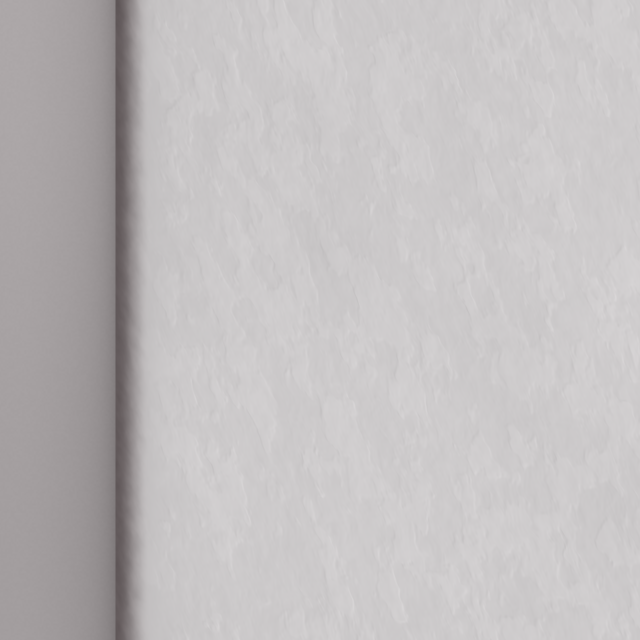
This texture is drawn by a Shadertoy shader. Its source:

```glsl
const float EDGE_X = 0.1805;

float hash(vec2 p) {
    vec3 q = fract(vec3(p.xyx) * 0.1031);
    q += dot(q, q.yzx + 33.33);
    return fract((q.x + q.y) * q.z);
}

float noise(vec2 p) {
    vec2 cell = floor(p);
    vec2 f = fract(p);
    f = f * f * (3.0 - 2.0 * f);
    float low = mix(hash(cell), hash(cell + vec2(1.0, 0.0)), f.x);
    float high = mix(hash(cell + vec2(0.0, 1.0)), hash(cell + 1.0), f.x);
    return mix(low, high, f.y);
}

// Layered noise, centred near zero
float fbm(vec2 p, int octaves) {
    float sum = 0.0;
    float weight = 0.5;
    for (int i = 0; i < octaves; i++) {
        sum += weight * (noise(p) - 0.5);
        p = mat2(1.9, 0.4, -0.4, 1.9) * p + 17.3;
        weight *= 0.55;
    }
    return sum;
}

// Soft tilted ellipse
float blob(vec2 p, vec2 center, vec2 radius, float tilt) {
    vec2 d = p - center;
    float c = cos(tilt);
    float s = sin(tilt);
    d = vec2(c * d.x + s * d.y, c * d.y - s * d.x) / radius;
    return exp(-dot(d, d));
}

// Coordinates stretched along steep strokes leaning to the lower right
vec2 strokeSpace(vec2 p, float lean) {
    return vec2(p.x + lean * p.y, p.y * 0.46 - p.x * 0.1) + 2.0;
}

// Height of the brushed plaster
float plasterHeight(vec2 p) {
    vec2 warp = 0.016 * vec2(fbm(p * 22.0 + 3.0, 3), fbm(p * 22.0 + 41.0, 3));
    vec2 q = strokeSpace(p + warp, 0.34);
    float ridges = fbm(q * 76.0, 3);
    float flakes = smoothstep(-0.05, 0.10, fbm(q * 36.0 + 9.0, 4));
    return ridges * 0.65 + flakes * 0.35;
}

// Broad pale and dull areas
float plasterPatches(vec2 p) {
    float pale = blob(p, vec2(0.49, 0.95), vec2(0.09, 0.06), -0.7)
        + blob(p, vec2(0.69, 0.60), vec2(0.10, 0.06), -0.6)
        + blob(p, vec2(0.57, 0.42), vec2(0.14, 0.08), -0.6)
        + blob(p, vec2(0.98, 0.56), vec2(0.10, 0.14), 0.0)
        + blob(p, vec2(0.45, 0.20), vec2(0.20, 0.16), -0.8);
    float dull = blob(p, vec2(0.30, 0.81), vec2(0.07, 0.08), 0.0)
        + blob(p, vec2(0.48, 0.81), vec2(0.08, 0.07), -0.5)
        + blob(p, vec2(0.49, 0.60), vec2(0.06, 0.11), 0.2)
        + blob(p, vec2(0.79, 0.49), vec2(0.07, 0.16), 0.4)
        + blob(p, vec2(0.92, 0.22), vec2(0.13, 0.16), 0.4);
    return pale - dull;
}

vec3 smoothPanel(vec2 p) {
    float inset = max(EDGE_X - p.x, 0.0);
    float shade = mix(0.626, 0.664, smoothstep(0.05, 0.95, p.y));
    shade -= 0.035 * smoothstep(0.16, 0.0, inset);
    shade -= 0.105 * exp(-inset / 0.022);
    shade += 0.009 * (noise(p * 330.0) - 0.5);
    return shade + vec3(0.011, -0.009, -0.005);
}

vec3 plasterWall(vec2 p) {
    float height = plasterHeight(p);
    float relief = height - plasterHeight(p + vec2(0.0028, -0.002));
    float strength = smoothstep(0.20, 0.28, p.x);
    float shade = 0.794 + 0.009 * plasterPatches(p);
    shade += 0.009 * smoothstep(0.4, 1.0, p.x);
    shade += 0.016 * fbm(p * vec2(7.0, 5.0) + 30.0, 4);
    shade += strength * (0.036 * (height - 0.17) + 0.066 * relief);

    // Dark corner with a soft, slightly frayed transition
    vec2 strands = strokeSpace(p, 0.3);
    float depth = max(p.x - EDGE_X, 0.0);
    float frayed = depth + 0.008 * fbm(strands * 85.0, 3);
    float corner = 0.360 + 0.13 * smoothstep(0.0, 0.032, depth);
    corner += 0.05 * fbm(strands * 110.0, 3);
    shade -= 0.100 * exp(-max(depth - 0.02, 0.0) / 0.034);
    shade = mix(corner, shade, smoothstep(0.010, 0.052, frayed));

    float warmth = 1.0 - smoothstep(0.0, 0.06, depth);
    return shade + mix(vec3(0.006, -0.004, -0.001), vec3(0.020, -0.013, -0.008), warmth);
}

void mainImage(out vec4 fragColor, in vec2 fragCoord) {
    vec2 p = fragCoord / iResolution.xy;
    float pixel = 1.0 / iResolution.x;
    float side = smoothstep(EDGE_X - pixel, EDGE_X + pixel, p.x);
    fragColor = vec4(mix(smoothPanel(p), plasterWall(p), side), 1.0);
}
```
